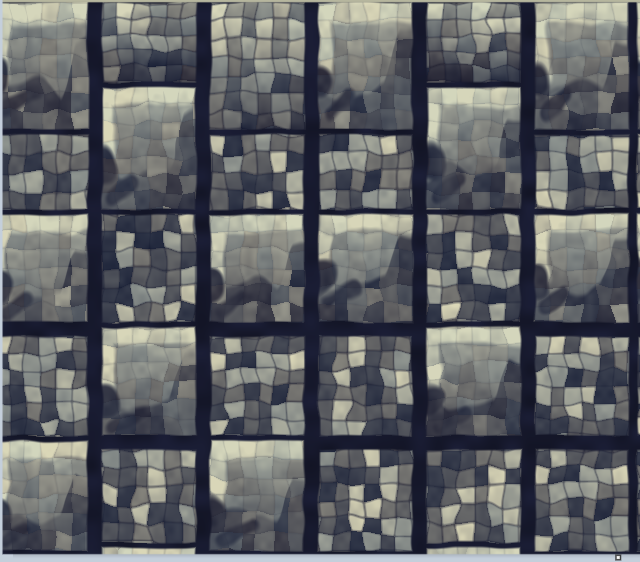
Write a Shadertoy shader that draws this pattern.

```glsl
// A wall of dim panels hung in six columns and five rows between navy bars.
// Staggered columns alternate two panel kinds: loose mosaics of small tiles and
// hazy windows with a cream border, a low horizon and a dark rounded mound.

const float PITCH = 0.169;      // column width as a share of the canvas
const float TILE_HEIGHT = 0.0305;
const vec3 NAVY = vec3(0.09, 0.10, 0.18);
const vec3 SLATE = vec3(0.23, 0.24, 0.29);
const vec3 GREY = vec3(0.39, 0.40, 0.41);
const vec3 STONE = vec3(0.57, 0.58, 0.55);
const vec3 CREAM = vec3(0.84, 0.84, 0.73);
const vec3 PALE_BLUE = vec3(0.77, 0.81, 0.86);

float hash(vec2 p) {
    return fract(sin(dot(p, vec2(127.1, 311.7))) * 43758.5453);
}

float noise(vec2 p) {
    vec2 i = floor(p), f = fract(p);
    f = f * f * (3.0 - 2.0 * f);
    return mix(mix(hash(i), hash(i + vec2(1, 0)), f.x),
               mix(hash(i + vec2(0, 1)), hash(i + vec2(1, 1)), f.x), f.y);
}

// 1 below the edge, 0 above it
float below(float edge, float soft, float x) {
    return 1.0 - smoothstep(edge - soft, edge + soft, x);
}

float boxDistance(vec2 p, vec2 halfSize, float radius) {
    vec2 d = abs(p) - halfSize + radius;
    return length(max(d, 0.0)) + min(max(d.x, d.y), 0.0) - radius;
}

float segmentDistance(vec2 p, vec2 a, vec2 b) {
    vec2 ab = b - a;
    return length(p - a - ab * clamp(dot(p - a, ab) / dot(ab, ab), 0.0, 1.0));
}

// Tone ramp from navy (0) to cream (1)
vec3 toneColour(float v) {
    v = clamp(v, 0.0, 1.0) * 4.0;
    vec3 c = mix(NAVY, SLATE, min(v, 1.0));
    c = mix(c, GREY, clamp(v - 1.0, 0.0, 1.0));
    c = mix(c, STONE, clamp(v - 2.0, 0.0, 1.0));
    return mix(c, CREAM, clamp(v - 3.0, 0.0, 1.0));
}

bool isStaggered(float column) { return mod(column, 3.0) == 1.0; }

bool isWindow(float column, float row) {
    bool plain = (row == 4.0 && column > 2.0) || (row == 0.0 && column == 2.0);
    return !plain && isStaggered(column) == (mod(row, 2.0) == 1.0);
}

// Depth from the top of the canvas at which a row begins
float rowTop(float column, int row) {
    float tops[7] = float[7](0.004, 0.231, 0.373, 0.574, 0.776, 0.981, 1.0);
    float lift = row == 1 ? 0.084 : (row == 5 ? 0.015 : 0.0);
    return tops[row] - (isStaggered(column) ? lift : 0.0);
}

float mosaicTone(vec2 q, vec2 h, float row) {
    float v = h.x > 0.62 ? mix(0.68, 0.95, h.y) : mix(0.15, 0.62, h.y);
    float faded = mix(0.92, 0.22, q.y) + 0.45 * (h.x - 0.5);
    return row == 0.0 ? mix(v, faded, 0.8) : v;
}

float windowTone(vec2 q, vec2 h, float seed, float soft) {
    float wobble = noise(q * 5.0 + seed) - 0.5;
    float v = mix(0.78, 0.46, q.y) + 0.16 * (h.x - 0.5);
    float horizon = 0.56 + 0.22 * noise(vec2(q.x * 4.0, seed));
    horizon -= 0.4 * smoothstep(0.7, 0.88, q.x);
    float ground = 0.34 + 0.35 * (h.x - 0.5) + 0.25 * step(0.8, h.y);
    v = mix(v, ground, 1.0 - below(horizon, soft, q.y));
    // Cream border along the top and upper left
    float top = below(0.16, soft, q.y + 0.06 * wobble);
    float side = below(0.14, soft, q.x + 0.08 * wobble) * below(0.6, 0.08, q.y);
    v = mix(v, 0.97 + 0.14 * (h.x - 0.6), max(top, side));
    // Mound at the left with a short branch
    vec2 mound = vec2(0.02, 0.56 + 0.12 * hash(vec2(seed, 2.0)));
    float d = length(q - mound) - 0.15 - 0.08 * wobble;
    vec2 tip = mound + vec2(0.25 + 0.2 * hash(vec2(seed, 5.0)), 0.12);
    d = min(d, segmentDistance(q, mound + vec2(0.1, 0.25), tip) - 0.06 - 0.06 * wobble);
    return mix(v, 0.2 + 0.12 * wobble, below(0.0, soft, d));
}

void mainImage(out vec4 fragColor, in vec2 fragCoord) {
    vec2 uv = fragCoord / iResolution.xy;
    float aspect = iResolution.x / iResolution.y;
    float pixel = 1.0 / iResolution.y;
    vec2 p = vec2(uv.x, 1.0 - uv.y);
    vec2 bent = p + 0.005 * (vec2(noise(p * 28.0), noise(p * 28.0 + 40.0)) - 0.5);

    // Find the panel
    float u = (bent.x + 0.0204) / PITCH;
    float column = floor(u);
    int row = 0;
    for (int i = 1; i < 6; i++) if (bent.y > rowTop(column, i)) row = i;
    float r = float(row);
    bool window = isWindow(column, r);
    float gap = row == 0 ? 0.0 : (row > 2 && !window ? 0.024 : 0.008);
    float top = rowTop(column, row) + gap;
    float height = rowTop(column, min(row + 1, 6)) - top;
    float bar = column > 5.0 ? 0.01 : 0.064;
    vec2 q = vec2((fract(u) - bar) / (1.0 - 2.0 * bar), (bent.y - top) / height);
    if (row == 5) q.y *= 0.12;
    vec2 size = vec2(PITCH * (1.0 - 2.0 * bar) * aspect, height);
    float seed = floor(90.0 * hash(vec2(column + 3.0, r + 7.0)));

    // Uneven tiles inside it
    vec2 count = vec2(6.0, max(1.0, floor(height / TILE_HEIGHT + 0.5)));
    vec2 t = q * count;
    t += 0.35 * (vec2(noise(t + seed), noise(t + seed + 31.0)) - 0.5);
    vec2 id = floor(t) + seed;
    vec2 h = vec2(hash(id), hash(id + 17.3));
    float tileEdge = boxDistance(fract(t) - 0.5, vec2(0.485 - 0.04 * h.y), 0.14);
    float tile = below(0.0, 0.035 + pixel / TILE_HEIGHT, tileEdge);
    float v = window ? windowTone(q, h, seed, 0.02 + pixel * 5.0) : mosaicTone(q, h, r);
    v *= mix(window ? 0.88 : 0.5, 1.0, tile);
    v += 0.10 * (noise(p * vec2(90.0, 70.0)) - 0.5) - 0.05 * (fract(t.y) - 0.5);
    vec3 panel = toneColour(v) + 0.035 * (h.y - 0.5) * vec3(1.0, 0.1, -0.7);

    // Bars between panels
    vec3 col = NAVY * (0.8 + 0.4 * noise(p * 35.0));
    vec2 inset = min(q, 1.0 - q) * size;
    if (row == 5) inset.y = bent.y - top;
    col = mix(col, panel, smoothstep(-pixel, 0.002 + pixel, min(inset.x, inset.y)));

    // Pale outer margins
    col = mix(col, CREAM * 0.85, below(0.004, pixel, p.y));
    vec3 margin = mix(PALE_BLUE, PALE_BLUE * 0.88, smoothstep(0.995, 0.985, p.y) * step(0.02, p.x));
    col = mix(col, margin, max(below(0.004, pixel, p.x), 1.0 - below(0.986, pixel, p.y)));

    // Small outlined square in the lower margin
    float square = boxDistance((p - vec2(0.966, 0.992)) * vec2(aspect, 1.0), vec2(0.005), 0.0);
    col = mix(col, vec3(0.05), below(0.0, pixel, square));
    col = mix(col, vec3(0.97), below(-0.002, pixel, square));
    fragColor = vec4(col, 1.0);
}
```
